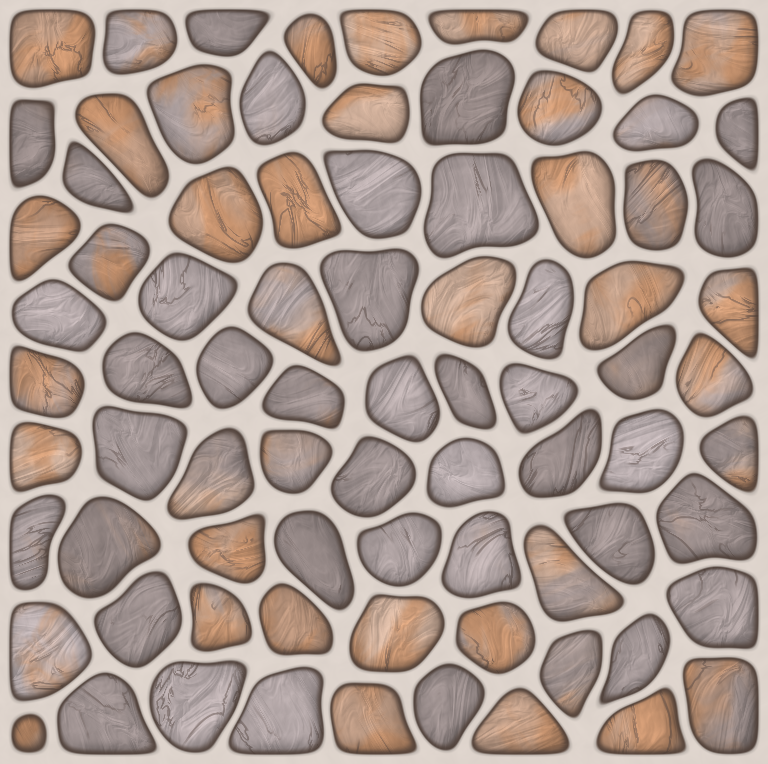
This texture is drawn by a WebGL 2 fragment shader. Its source:

```glsl
#version 300 es
precision highp float;
// Irregular paving of rounded slate and sandstone pieces set in pale grout.
// Voronoi cells with a soft minimum of edge distances give the outlines;
// layered sines give the cleft relief, cracks, grain and ochre stains.

uniform vec2 u_resolution;
out vec4 fragColor;

const float CELLS = 9.0;

vec2 hash2(vec2 c) {
  return fract(sin(vec2(dot(c, vec2(127.1, 311.7)), dot(c, vec2(269.5, 183.3)))) * 43758.5);
}

// Layered, warped sines, roughly in -1..1
float strata(vec2 p) {
  float sum = 0.0, amp = 0.55;
  for (int i = 0; i < 5; i++) {
    p = mat2(0.8, 0.6, -0.6, 0.8) * p + 0.6 * sin(p.yx * 1.3 + float(i));
    sum += amp * sin(p.x) * cos(p.y);
    p *= 1.9;
    amp *= 0.52;
  }
  return sum;
}

vec2 seed(vec2 cell) {
  return (cell + 0.5 + 0.8 * (hash2(cell) - 0.5)) / CELLS;
}

bool outside(vec2 cell) {
  return any(lessThan(cell, vec2(0.0))) || any(greaterThanEqual(cell, vec2(CELLS)));
}

// Adds one edge to the soft minimum: xy = weighted normal, z = weight
void addEdge(inout vec3 edges, float dist, vec2 normal) {
  float w = exp(-90.0 * dist);
  edges += vec3(normal * w, w);
}

// Returns outward normal (xy) and rounded edge distance (z) of the stone
vec3 stoneEdge(vec2 uv, out vec2 stone) {
  vec2 p = uv + 0.008 * sin(uv.yx * 24.0 + vec2(0.4, 2.1)) + 0.003 * sin(uv.yx * 67.0 + uv * 20.0);
  vec2 home = floor(p * CELLS);
  float nearest = 1e3;
  stone = home;
  for (int k = 0; k < 25; k++) {
    vec2 cell = home + vec2(k % 5 - 2, k / 5 - 2);
    float dist = distance(p, seed(cell));
    if (!outside(cell) && dist < nearest) {
      nearest = dist;
      stone = cell;
    }
  }
  vec2 centre = seed(stone);
  vec3 edges = vec3(0.0);
  for (int k = 0; k < 25; k++) {
    vec2 cell = stone + vec2(k % 5 - 2, k / 5 - 2);
    if (outside(cell) || cell == stone) continue;
    vec2 other = seed(cell), normal = normalize(other - centre);
    addEdge(edges, dot(0.5 * (centre + other) - p, normal), normal);
  }
  // Straight outer border
  addEdge(edges, uv.x - 0.007, vec2(-1, 0));
  addEdge(edges, 0.993 - uv.x, vec2(1, 0));
  addEdge(edges, uv.y - 0.007, vec2(0, -1));
  addEdge(edges, 0.993 - uv.y, vec2(0, 1));
  return vec3(edges.xy / edges.z, -log(edges.z) / 90.0);
}

vec3 stoneColour(vec2 uv, vec2 stone) {
  vec2 r = hash2(stone + 31.7), q = hash2(stone + 77.3);
  float angle = 6.283 * q.x;
  mat2 turn = mat2(cos(angle), sin(angle), -sin(angle), cos(angle));
  vec2 offset = 40.0 * r;

  // Cleft relief, stretched along a direction of its own
  mat2 grain = mat2(24, 0, 0, 52) * turn;
  float eps = 0.0015;
  float h = strata(grain * uv + offset);
  vec2 slope = vec2(strata(grain * (uv + vec2(eps, 0)) + offset),
                    strata(grain * (uv + vec2(0, eps)) + offset)) - h;
  slope /= eps;
  float relief = clamp(dot(slope, vec2(0.7, -0.7)) / 55.0, -1.0, 1.0);
  float crackDist = abs(h - 0.12) / max(length(slope), 6.0);
  float patches = strata(uv * 19.0 + offset.yx);
  float crack = (1.0 - smoothstep(0.0004, 0.0022, crackDist)) * smoothstep(-0.1, 0.3, patches);

  // Grey slate, beige sandstone and ochre stains
  vec3 grey = mix(vec3(0.53, 0.48, 0.47), vec3(0.72, 0.675, 0.68), r.y);
  vec3 beige = mix(vec3(0.67, 0.53, 0.44), vec3(0.80, 0.69, 0.62), q.y);
  vec3 colour = mix(grey, beige, smoothstep(0.48, 0.72, r.x + 0.22 * patches));
  float streak = sin(uv.x * 95.0 + 2.0 * sin(uv.y * 17.0) + offset.x);
  float stain = smoothstep(0.0, 0.7, patches + 0.2 * streak + 0.7 * r.x - 0.3);
  colour = mix(colour, vec3(0.74, 0.53, 0.38), 0.75 * stain * smoothstep(0.4, 0.55, r.x));

  // Surface shading and fine grain
  float fine = strata(uv * vec2(330, 190) + offset);
  colour *= 1.02 + 0.10 * relief + 0.07 * h + 0.035 * fine;
  return mix(colour, vec3(0.36, 0.30, 0.28), 0.5 * crack);
}

void main() {
  vec2 uv = gl_FragCoord.xy / u_resolution;
  vec2 stone;
  vec3 edge = stoneEdge(uv, stone);
  float depth = edge.z - 0.0052;
  float facing = dot(edge.xy, vec2(0.7, -0.7));

  // Domed stone with a dark rim, heavier at the lower right
  vec3 colour = stoneColour(uv, stone);
  colour *= mix(0.86, 1.04, smoothstep(0.0, 0.024, depth));
  colour *= 1.0 - 0.10 * facing * exp(-pow((depth - 0.009) / 0.005, 2.0));
  float rim = 1.0 - smoothstep(0.001, 0.0075 + 0.0025 * facing, depth);
  colour = mix(colour, vec3(0.30, 0.24, 0.21), 0.85 * rim);

  // Grout with a soft contact shadow
  vec3 grout = vec3(0.87, 0.83, 0.80) * (1.0 + 0.015 * strata(uv * 90.0));
  grout *= 1.0 - 0.16 * smoothstep(-0.004, 0.0, depth);

  float soft = max(0.0012, 1.0 / u_resolution.y);
  fragColor = vec4(mix(grout, colour, smoothstep(-soft, soft, depth)), 1.0);
}
```
